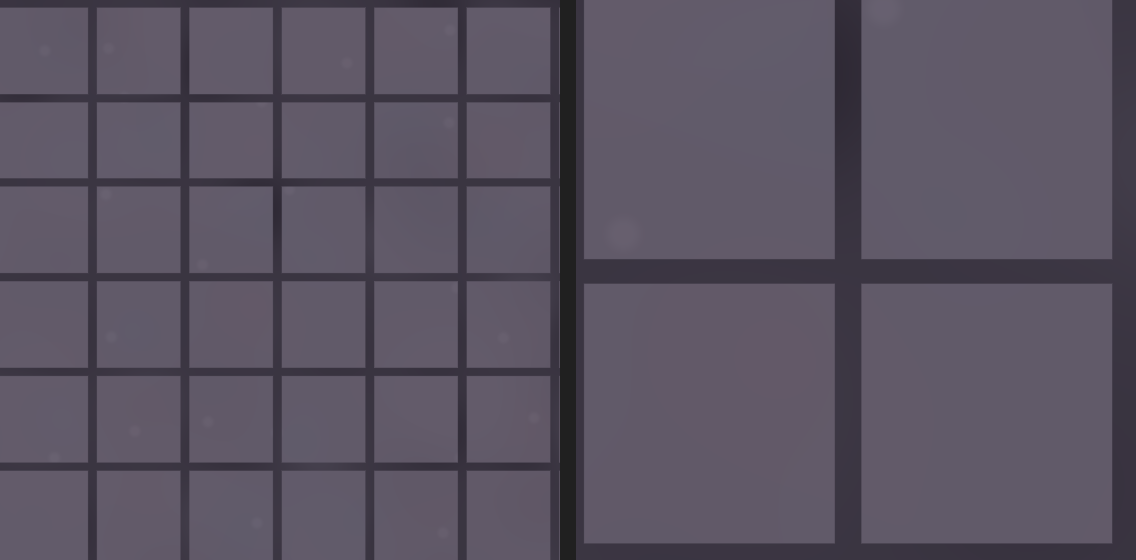
Left, the full canvas; right, a detail of the centre.
Write a Shadertoy shader that draws this pattern.

```glsl
vec3 hash3(vec2 p) {
    vec3 q = fract(vec3(p.xyx) * vec3(0.1031, 0.103, 0.0973));
    q += dot(q, q.yxz + 33.33);
    return fract((q.xxy + q.yzz) * q.zyx);
}

// Cellular noise: soft spots of random sign, one per cell
float blotches(vec2 p, float radius) {
    float sum = 0.0;
    for (int j = -1; j <= 1; j++)
    for (int i = -1; i <= 1; i++) {
        vec2 cell = floor(p) + vec2(i, j);
        vec3 h = hash3(cell);
        vec2 d = (p - cell - 0.2 - 0.6 * h.xy) / radius;
        sum += (2.0 * h.z - 1.0) * exp(-dot(d, d));
    }
    return sum;
}

// Sparse pale flecks, fully inside their cells
float flecks(vec2 p) {
    vec3 h = hash3(floor(p) + 71.0);
    float d = length(fract(p) - 0.2 - 0.6 * h.xy);
    return step(0.6, h.z) * (1.0 - smoothstep(0.03, 0.1, d));
}

// Distance to the nearest grid line, leaving the near border open
float lineDistance(float x, float pitch) {
    return abs(x - pitch * max(1.0, round(x / pitch)));
}

void mainImage(out vec4 fragColor, in vec2 fragCoord) {
    vec2 uv = fragCoord / iResolution.xy;
    float aa = 0.8 / iResolution.y;

    // Six columns and rows; the second row from the top is shorter
    float row = uv.y + 0.0025 + 0.019 * step(0.75, uv.y);
    float dx = lineDistance(uv.x, 0.1651) - 0.0079;
    float dy = lineDistance(row, 0.1692) - 0.0073;
    float grout = 1.0 - smoothstep(-aa, aa, min(dx, dy));

    // Glazed tile with faint clouding and flecks
    float cloud = blotches(uv * 4.5 + 13.0, 0.42);
    vec3 tile = vec3(0.382, 0.353, 0.412) + 0.016 * min(cloud, 0.3);
    tile += vec3(0.006, -0.003, -0.004) * blotches(uv * 6.0 + 40.0, 0.4);
    tile += 0.022 * flecks(uv * 7.0);

    // Grout stained darker and worn lighter in patches
    float stain = blotches(uv * 6.0 + 5.0, 0.38);
    vec3 joint = vec3(0.228, 0.207, 0.256) + vec3(0.065, 0.065, 0.07) * clamp(stain, -0.8, 1.0);

    fragColor = vec4(mix(tile, joint, grout), 1.0);
}
```
